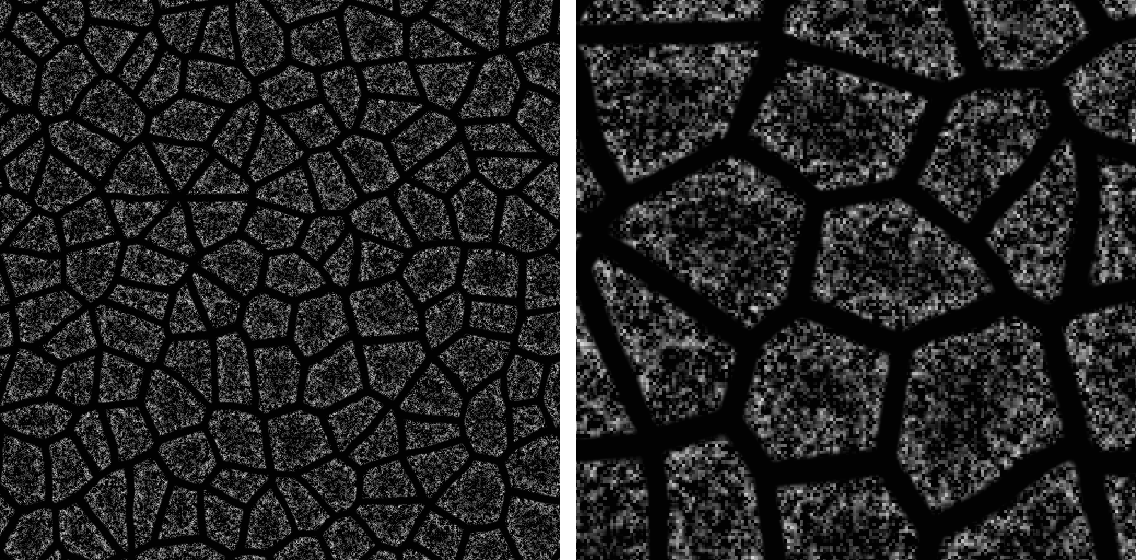
Left: the whole. Right: its middle third, enlarged.
Reproduce this texture procedurally as a WebGL 1 fragment shader.

```glsl
precision highp float;
// Dark cracked ground: irregular plates with speckled, brighter rims and black fissures.

uniform vec2 u_resolution;

const float PLATES = 11.0;          // plates across the canvas
const float JITTER = 0.95;          // irregularity of the plate centres
const float CORNER = 0.035;         // rounding of plate corners, in plate units
const float BEND_SIZE = 4.0;        // broad bending of the fissures
const float BEND_AMOUNT = 0.045;
const float WOBBLE_SIZE = 24.0;     // small wobble of the fissures
const float WOBBLE_AMOUNT = 0.007;
const float CRACK_INNER = 0.0048;   // half width of the pure black fissure
const float CRACK_OUTER = 0.0088;   // where the speckle is at full strength
const float RIM_START = 0.012;      // the bright rim fades between these distances
const float RIM_END = 0.034;
const float GRAINS = 512.0;         // finest grains across the canvas
const float CLUMPS = 230.0;         // clusters of grains across the canvas
const float PATCHES = 38.0;         // uneven brightness along the rims
const float RIM_LEVEL = 0.195;
const float RIM_CONTRAST = 0.215;
const float CORE_LEVEL = 0.055;
const float CORE_CONTRAST = 0.145;
const vec3 CRACK_COLOR = vec3(0.008);
const vec3 GRAIN_COLOR = vec3(1.0);

vec2 hash2(vec2 p) {
  vec3 q = fract(p.xyx * vec3(0.1031, 0.1030, 0.0973));
  q += dot(q, q.yzx + 33.33);
  return fract((q.xx + q.yz) * q.zy);
}

vec2 noise2(vec2 p) {
  vec2 cell = floor(p);
  vec2 f = fract(p);
  f = f * f * (3.0 - 2.0 * f);
  vec2 low = mix(hash2(cell), hash2(cell + vec2(1.0, 0.0)), f.x);
  vec2 high = mix(hash2(cell + vec2(0.0, 1.0)), hash2(cell + vec2(1.0)), f.x);
  return mix(low, high, f.y);
}

float smoothMin(float a, float b, float k) {
  float h = max(k - abs(a - b), 0.0) / k;
  return min(a, b) - h * h * k * 0.25;
}

vec2 plateCentre(vec2 cell) {
  return cell + 0.5 + JITTER * (hash2(cell + 71.0) - 0.5);
}

// Distance to the nearest border between plates, in canvas units.
float crackDistance(vec2 uv) {
  vec2 p = uv * PLATES;
  vec2 home = floor(p);
  vec2 nearest = vec2(0.0);
  float best = 100.0;
  for (int y = -2; y <= 2; y++) {
    for (int x = -2; x <= 2; x++) {
      vec2 offset = plateCentre(home + vec2(float(x), float(y))) - p;
      float d = dot(offset, offset);
      if (d < best) {
        best = d;
        nearest = offset;
      }
    }
  }
  float border = 4.0;
  for (int y = -3; y <= 3; y++) {
    for (int x = -3; x <= 3; x++) {
      vec2 offset = plateCentre(home + vec2(float(x), float(y))) - p;
      vec2 across = offset - nearest;
      if (dot(across, across) > 0.0001) {
        float d = dot(0.5 * (offset + nearest), normalize(across));
        border = smoothMin(border, d, CORNER);
      }
    }
  }
  return border / PLATES;
}

// Bell-shaped speckle of roughly unit deviation: single grains plus clumps.
float speckle(vec2 uv) {
  vec2 grain = hash2(floor(uv * GRAINS) + 19.0);
  float fine = (grain.x + grain.y - 1.0) / 0.408;
  float clump = (noise2(uv * CLUMPS + 7.0).x - 0.5) / 0.19;
  return 0.82 * fine + 0.57 * clump;
}

void main() {
  vec2 uv = gl_FragCoord.xy / min(u_resolution.x, u_resolution.y);

  // Plates with bent borders
  vec2 bend = (noise2(uv * BEND_SIZE + 3.0) - 0.5) * BEND_AMOUNT;
  vec2 wobble = (noise2(uv * WOBBLE_SIZE + 11.0) - 0.5) * WOBBLE_AMOUNT;
  float d = crackDistance(uv + bend + wobble);

  // Rim strength, broken into patches
  float patchiness = noise2(uv * PATCHES + 29.0).x - 0.5;
  float rim = 1.0 - smoothstep(RIM_START, RIM_END, d + 0.012 * patchiness);
  float level = mix(CORE_LEVEL, RIM_LEVEL, rim) + 0.07 * patchiness;
  float contrast = mix(CORE_CONTRAST, RIM_CONTRAST, rim);

  // Speckle masked by the fissures
  float light = clamp(level + contrast * speckle(uv), 0.0, 1.0);
  float ground = smoothstep(CRACK_INNER, CRACK_OUTER, d);
  gl_FragColor = vec4(mix(CRACK_COLOR, GRAIN_COLOR, light * ground), 1.0);
}
```
